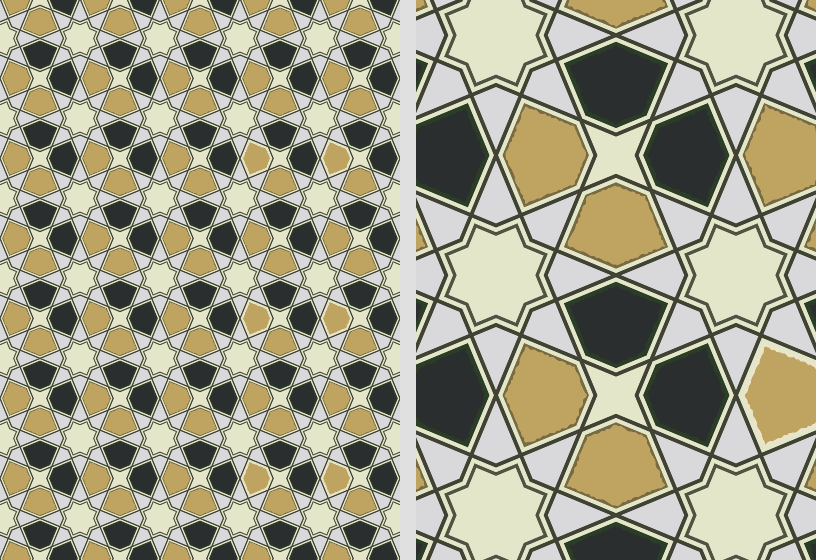
Left: the whole. Right: its middle third, enlarged.
A WebGL 2 fragment shader for this pattern:

```glsl
#version 300 es
precision highp float;

uniform vec2 u_resolution;
out vec4 fragColor;

const float TAU = 6.283185;

// Coverage that rises from 0 to 1 as depth passes the edge
float fill(float depth, float edge, float soft) {
    return smoothstep(edge - 0.5 * soft, edge + 0.5 * soft, depth);
}

// Coverage of a line of the given half width
float stroke(float dist, float halfWidth, float soft) {
    return 1.0 - fill(abs(dist), halfWidth, soft);
}

// Layered sines with whole frequencies, so the grain wraps
float grain(vec2 uv) {
    vec2 t = uv * TAU;
    return sin(97.0 * t.x + 2.0 * sin(41.0 * t.y)) * sin(131.0 * t.y + 2.0 * sin(53.0 * t.x));
}

void main() {
    vec2 uv = gl_FragCoord.xy / u_resolution;
    vec2 grid = uv * vec2(5.0, 7.0) + vec2(0.0, 0.48);
    vec2 cell = mod(floor(grid), vec2(5.0, 7.0));
    vec2 p = fract(grid) - 0.5;
    float soft = max(5.0 / u_resolution.x, 7.0 / u_resolution.y);

    // Fold the cell into one eighth; the four-pointed star is at its centre
    vec2 q = abs(p);
    bool sideways = q.x > q.y;
    float along = sideways ? p.x : p.y;
    if (!sideways) q = q.yx;

    // Three straight strands bound every tile in the wedge
    float c = cos(TAU / 16.0);
    float s = sin(TAU / 16.0);
    vec2 crossing = q - (0.5 - sqrt(0.125));
    float outer = dot(vec2(0.5, 0.0) - q, vec2(c, s));
    float flank = dot(crossing, vec2(s, -c));
    float inner = dot(crossing, vec2(c, -s));

    float hexDepth = min(min(outer, flank), inner);
    float starDepth = -max(outer, flank);
    float strand = min(min(abs(outer), abs(flank)), abs(inner));

    vec3 cream = vec3(0.89, 0.90, 0.79);
    vec3 ink = vec3(0.25, 0.26, 0.20);
    vec3 color = vec3(0.85, 0.85, 0.86);

    // Large and small stars
    if (starDepth > 0.0 || inner < 0.0) color = cream;
    color = mix(color, ink, 0.9 * stroke(starDepth - 0.033, 0.007, soft));

    // Hexagons: gold to the left and below, black to the right and above
    if (hexDepth > 0.0) {
        float rough = 0.004 * grain(uv);
        bool gold = along < 0.0;
        bool worn = gold && sideways && cell.x > 2.5 && mod(cell.y, 2.0) > 0.5;
        vec3 rim = gold ? vec3(0.47, 0.42, 0.26) : vec3(0.17, 0.24, 0.15);
        vec3 body = gold ? vec3(0.75, 0.64, 0.38) : vec3(0.17, 0.18, 0.18);
        if (worn) rim = mix(vec3(0.95, 0.94, 0.86), body, 0.15);
        color = mix(cream, rim, fill(hexDepth, 0.025, soft));
        color = mix(color, body, fill(hexDepth + rough, gold ? 0.036 : 0.043, soft));
    }

    // Dark strands over all
    color = mix(color, ink, stroke(strand, 0.008, soft));
    fragColor = vec4(color, 1.0);
}
```
